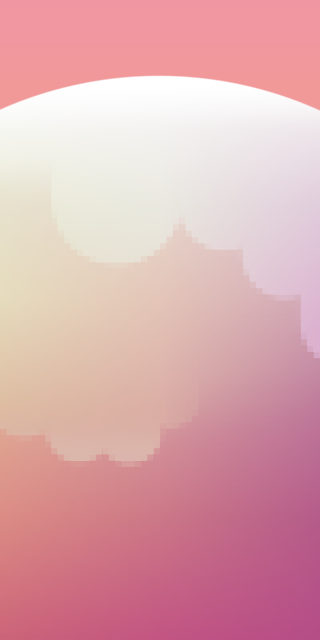
This background is drawn by a Shadertoy shader. Its source:

```glsl
// Blend three colours across the width; each matrix column is one colour.
vec3 across(mat3 colours, float x) {
    float s = 2.0 * x - 1.0;
    return colours * vec3(max(-s, 0.0), 1.0 - abs(s), max(s, 0.0));
}

// Vertical gradient through three rows of colours at the given heights.
vec3 sheet(vec2 p, vec3 heights, mat3 high, mat3 middle, mat3 low) {
    vec3 top = across(high, p.x);
    vec3 centre = across(middle, p.x);
    vec3 bottom = across(low, p.x);
    float upper = clamp((p.y - heights.y) / (heights.x - heights.y), 0.0, 1.0);
    float lower = clamp((heights.y - p.y) / (heights.y - heights.z), 0.0, 1.0);
    return mix(mix(centre, top, upper), bottom, lower);
}

// Coverage of hanging round lobes (x, y, radius), each open upwards.
float scallops(vec2 p, vec3 lobes[4]) {
    float d = 10.0;
    for (int i = 0; i < 4; i++) {
        vec2 q = p - lobes[i].xy;
        d = min(d, length(vec2(q.x, min(q.y, 0.0))) - lobes[i].z);
    }
    return 1.0 - smoothstep(-0.011, 0.011, d);
}

// Snap to square cells with narrow soft borders.
vec2 softCells(vec2 p, float count) {
    vec2 g = p * count;
    vec2 border = floor(g + 0.5);
    return (border - 0.5 + smoothstep(-0.12, 0.12, g - border)) / count;
}

void mainImage(out vec4 fragColor, in vec2 fragCoord) {
    vec2 p = fragCoord / iResolution.x;
    vec2 c = softCells(p, 50.0);
    vec2 tone = mix(p, c, 0.5);

    // Pale upper haze
    vec3 haze = sheet(tone, vec3(1.66, 1.35, 0.96),
        mat3(0.975, 0.975, 0.97, 0.965, 0.96, 0.96, 0.945, 0.925, 0.935),
        mat3(0.92, 0.92, 0.84, 0.915, 0.91, 0.875, 0.88, 0.80, 0.86),
        mat3(0.89, 0.85, 0.76, 0.90, 0.85, 0.80, 0.86, 0.69, 0.81));

    // Sandy middle cloud, paler along its lower rim
    vec3 cloud = sheet(tone, vec3(1.43, 1.06, 0.65),
        mat3(0.91, 0.89, 0.82, 0.91, 0.86, 0.82, 0.88, 0.78, 0.82),
        mat3(0.90, 0.86, 0.74, 0.89, 0.77, 0.72, 0.82, 0.65, 0.71),
        mat3(0.86, 0.71, 0.61, 0.85, 0.66, 0.63, 0.73, 0.45, 0.58));
    float rim = smoothstep(0.74, 0.58, p.y) * smoothstep(0.62, 0.45, p.x);
    cloud = mix(cloud, vec3(0.86, 0.72, 0.68), 0.8 * rim);

    // Rose and magenta base
    vec3 base = sheet(tone, vec3(0.75, 0.385, 0.0),
        mat3(0.88, 0.68, 0.59, 0.84, 0.62, 0.63, 0.75, 0.48, 0.61),
        mat3(0.86, 0.55, 0.52, 0.80, 0.47, 0.53, 0.71, 0.36, 0.54),
        mat3(0.80, 0.39, 0.47, 0.76, 0.33, 0.51, 0.71, 0.30, 0.53));

    // Stepped lobes with soft fades beside them
    float cloudMask = scallops(c, vec3[4](
        vec3(0.078, 0.750, 0.117), vec3(0.247, 0.659, 0.104),
        vec3(0.404, 0.654, 0.104), vec3(0.534, 0.763, 0.099)));
    float hazeMask = scallops(c, vec3[4](
        vec3(0.365, 1.375, 0.203), vec3(0.703, 1.362, 0.145),
        vec3(0.893, 1.206, 0.138), vec3(1.080, 0.997, 0.143)));
    cloudMask = max(cloudMask, smoothstep(0.60, 0.85, p.y));
    hazeMask = max(hazeMask, smoothstep(1.33, 1.53, p.y));
    vec3 dome = mix(mix(base, cloud, cloudMask), haze, hazeMask);
    dome = mix(dome, vec3(1.0), smoothstep(1.58, 1.75, p.y));

    // Pink sky behind the smooth dome edge
    vec3 sky = mix(vec3(0.945, 0.60, 0.595), vec3(0.94, 0.59, 0.635),
                   smoothstep(1.65, 2.0, p.y));
    float edge = length(p - vec2(0.497, 0.541)) - 1.222;
    float pixel = 1.0 / iResolution.x;
    fragColor = vec4(mix(dome, sky, smoothstep(-pixel, pixel, edge)), 1.0);
}
```
